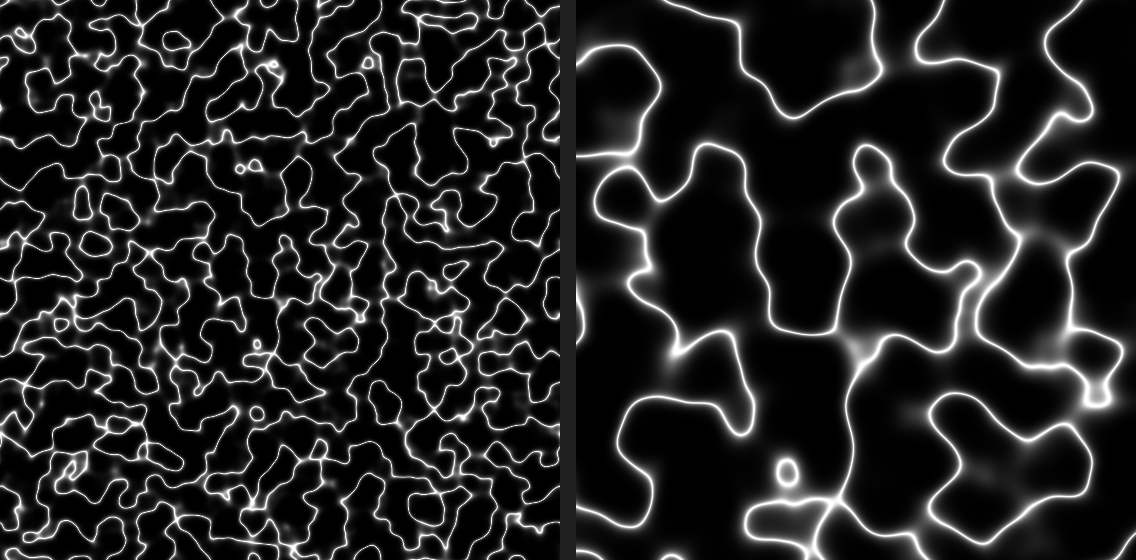
Left, the full canvas; right, a detail of the centre.
A Shadertoy shader for this texture:

```glsl
const float TAU = 6.2831853;

// Integer hash of a lattice corner, returned in 0..1
float hash(ivec2 cell, int seed) {
    uint h = uint(cell.x) * 374761393u + uint(cell.y) * 668265263u + uint(seed) * 974634777u;
    h = (h ^ (h >> 13)) * 1274126177u;
    h = (h ^ (h >> 16)) * 2246822519u;
    h ^= h >> 15;
    return float(h & 0xFFFFFFu) / 16777216.0;
}

// Dot product of a random unit gradient with the offset from its corner
float cornerSlope(ivec2 cell, vec2 offset, int period, int seed) {
    ivec2 wrapped = ((cell % period) + period) % period;
    float angle = TAU * hash(wrapped, seed);
    return dot(vec2(cos(angle), sin(angle)), offset);
}

// Gradient noise that wraps after a whole number of cells
float gradientNoise(vec2 uv, int period, vec2 shift, int seed) {
    vec2 p = uv * float(period) + shift;
    ivec2 cell = ivec2(floor(p));
    vec2 f = fract(p);
    vec2 blend = f * f * f * (f * (f * 6.0 - 15.0) + 10.0);
    float a = cornerSlope(cell, f, period, seed);
    float b = cornerSlope(cell + ivec2(1, 0), f - vec2(1.0, 0.0), period, seed);
    float c = cornerSlope(cell + ivec2(0, 1), f - vec2(0.0, 1.0), period, seed);
    float d = cornerSlope(cell + ivec2(1, 1), f - vec2(1.0, 1.0), period, seed);
    return mix(mix(a, b, blend.x), mix(c, d, blend.x), blend.y);
}

// White core with a halo that fades out into black
float filamentGlow(float level, float coreWidth, float haloFade) {
    float dist = max(abs(level), 1e-4);
    return (1.0 - exp(-coreWidth / dist)) * exp(-haloFade * dist * dist);
}

void mainImage(out vec4 fragColor, in vec2 fragCoord) {
    vec2 uv = fragCoord / iResolution.xy;

    // Broad field plus a finer one that makes the contours wiggle
    float field = gradientNoise(uv, 16, vec2(0.0), 3)
                + 0.4 * gradientNoise(uv, 32, vec2(0.37, 0.61), 11);

    // Light up the zero contour, in units of the field's spread
    const float fieldSpread = 0.232;
    float glow = filamentGlow(field / fieldSpread, 0.086, 2.1);
    fragColor = vec4(vec3(glow), 1.0);
}
```
